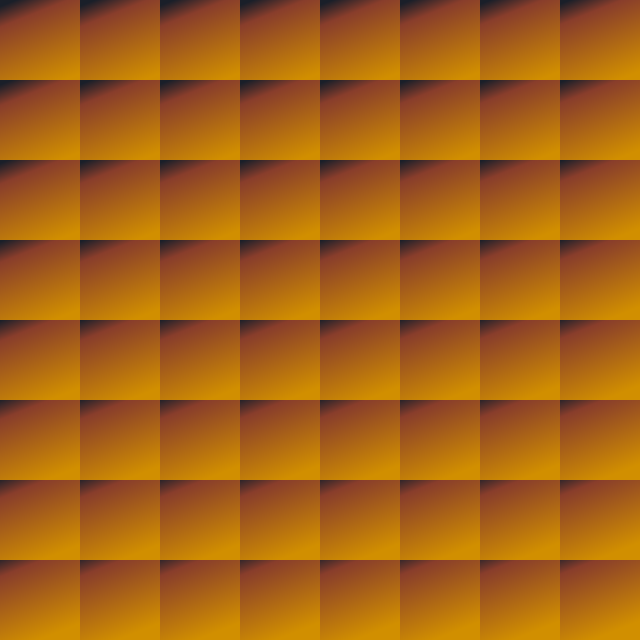
This pattern is drawn by a WebGL 2 fragment shader. Its source:

```glsl
#version 300 es
precision highp float;
// An 8 by 8 grid of square tiles, each shaded from a dark upper left corner to amber.

uniform vec2 u_resolution;
out vec4 fragColor;

// Navy to red-brown to amber along the shading ramp.
vec3 ramp(float t) {
    vec3 navy = vec3(0.10, 0.12, 0.16);
    vec3 brown = vec3(0.535, 0.24, 0.17);
    vec3 amber = vec3(0.82, 0.56, 0.0);
    vec3 shade = mix(navy, brown, clamp(t / 0.26, 0.0, 1.0));
    return mix(shade, amber, clamp((t - 0.26) / 0.98, 0.0, 1.0));
}

vec3 tiles(vec2 uv) {
    // Measure right and down from the upper left of each tile.
    vec2 grid = vec2(uv.x, 1.0 - uv.y) * 8.0;
    vec2 local = fract(grid);
    vec2 cell = floor(grid) / 7.0 - 0.5;

    // The dark corner shrinks slightly towards the lower right of the canvas.
    float drift = dot(cell, vec2(0.03, 0.13));
    return ramp(dot(local, vec2(0.4, 1.0)) + drift);
}

void main() {
    // Average four samples to smooth the tile edges.
    vec3 color = vec3(0.0);
    for (int i = 0; i < 4; i++) {
        vec2 offset = vec2(i % 2, i / 2) * 0.5 - 0.25;
        color += tiles((gl_FragCoord.xy + offset) / u_resolution);
    }
    fragColor = vec4(color / 4.0, 1.0);
}
```
